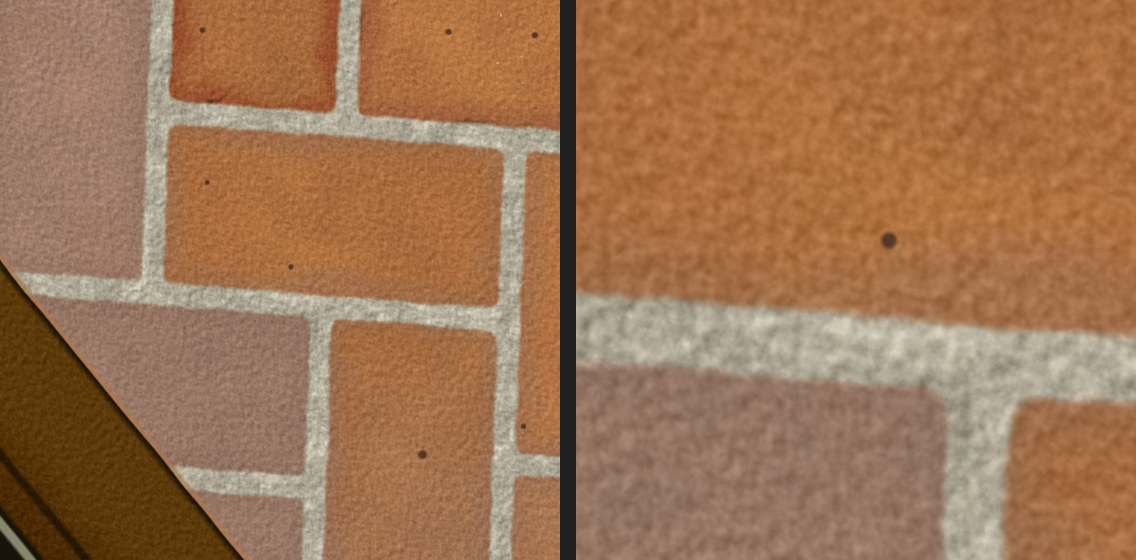
Left, the full canvas; right, a detail of the centre.
Reproduce this texture procedurally as a WebGL 2 fragment shader.

```glsl
#version 300 es
precision highp float;
// Worn terracotta bricks in a two-to-one herringbone with pale rough mortar,
// crossed at the lower left by a dark varnished beam. Each brick is a rounded
// box found from its lattice cell; gradient noise gives grain, stains and wear.
uniform vec2 u_resolution;
out vec4 fragColor;

vec2 hash2(vec2 p) {
  vec3 q = fract(p.xyx * vec3(0.1031, 0.1030, 0.0973));
  q += dot(q, q.yzx + 33.33);
  return fract((q.xx + q.yz) * q.zy);
}

float corner(vec2 cell, vec2 offset) {
  return dot(hash2(cell) * 2.0 - 1.0, offset);
}

float gradientNoise(vec2 p) {
  vec2 i = floor(p), f = fract(p);
  vec2 u = f * f * f * (f * (f * 6.0 - 15.0) + 10.0), e = vec2(1, 0);
  return mix(mix(corner(i, f), corner(i + e, f - e), u.x),
             mix(corner(i + e.yx, f - e.yx), corner(i + 1.0, f - 1.0), u.x), u.y);
}

float fbm(vec2 p) {
  float sum = 0.0, amp = 0.6;
  for (int i = 0; i < 4; i++) {
    sum += amp * gradientNoise(p);
    p = mat2(1.6, 1.2, -1.2, 1.6) * p + 7.3;
    amp *= 0.55;
  }
  return sum;
}

// Sparse round dots, one at most per cell
float specks(vec2 p, float rarity) {
  vec2 cell = floor(p), h = hash2(cell + 11.0);
  float radius = 0.04 + 0.04 * h.y;
  float dotMask = smoothstep(radius, radius * 0.4, length(fract(p) - 0.25 - 0.5 * h));
  return dotMask * step(rarity, hash2(cell + 37.0).x);
}

// Canvas to lattice units, one unit being a brick's short side
vec2 toLattice(vec2 p) {
  vec2 g = inverse(mat2(0.319, 0.0247, -0.0117, 0.3255)) * (p - vec2(0.2826, 0.198));
  g.x -= 0.05 * exp(-6.0 * (g.x - 1.0) * (g.x - 1.0)) * (1.0 - 2.0 * smoothstep(0.0, 1.0, g.y));
  g.y += 0.22 * smoothstep(1.95, 2.05, g.x) * smoothstep(1.0, 1.8, g.y);
  return g + 0.022 * vec2(fbm(p * 16.0), fbm(p * 16.0 + 40.0));
}

vec2 brickCentre(vec2 cell, float part) {
  if (part < 2.0) return cell + vec2(1.0 - part, 0.5);
  return cell + vec2(0.5, 3.0 - part);
}

float roundedBox(vec2 p, vec2 halfSize, float radius) {
  vec2 q = abs(p) - halfSize + radius;
  return length(max(q, 0.0)) + min(max(q.x, q.y), 0.0) - radius;
}

void main() {
  vec2 p = gl_FragCoord.xy / u_resolution.y;
  p.y = 1.0 - p.y;
  float pixel = 1.0 / u_resolution.y;

  // Shared grain and raking-light relief
  float mottle = fbm(p * 9.0), blotch = fbm(p * 3.5 + 5.0);
  float grain = gradientNoise(p * 190.0) + 0.6 * gradientNoise(p * 95.0);
  float relief = fbm(p * 85.0) - fbm(p * 85.0 + vec2(0.35, 0.45));

  // Herringbone: parts 0,1 are a lying brick, parts 2,3 a standing one
  vec2 g = toLattice(p), cell = floor(g);
  float part = mod(cell.x + cell.y, 4.0);
  vec2 centre = brickCentre(cell, part);
  vec2 halfSize = (part < 2.0 ? vec2(1.0, 0.5) : vec2(0.5, 1.0)) - 0.062;
  float d = roundedBox(g - centre, halfSize, 0.055) + 0.012 * fbm(p * 45.0);

  // Brick body: orange to mauve, each with its own tint
  vec2 tint = hash2(centre * 2.0 + 60.0);
  float mauve = smoothstep(-0.8, 1.2, centre.y - 2.0 * centre.x);
  mauve += 0.45 * smoothstep(0.45, 1.1, p.y) + 0.12 * (tint.x - 0.5) + 0.5 * blotch;
  vec3 brick = mix(vec3(0.69, 0.44, 0.25), vec3(0.62, 0.485, 0.415), clamp(mauve, 0.0, 1.0));
  brick *= 0.98 + 0.06 * (tint.y - 0.5) + 0.13 * mottle;
  brick = mix(brick, vec3(0.76, 0.49, 0.23), 0.5 * smoothstep(0.02, 0.4, blotch) * (1.0 - smoothstep(0.2, 0.8, mauve)));

  // Burnt red edges on the upper bricks, dusky edges elsewhere
  float edge = smoothstep(-0.17, 0.0, d + 0.22 * mottle);
  float burnt = smoothstep(0.0, -1.0, centre.y);
  brick = mix(brick, vec3(0.56, 0.26, 0.15), 0.75 * edge * burnt);
  brick = mix(brick, vec3(0.53, 0.41, 0.35), 0.35 * edge * (1.0 - burnt));
  brick = mix(brick, vec3(0.24, 0.16, 0.11), 0.8 * burnt * smoothstep(0.025, 0.0, abs(d + 0.01)) * smoothstep(-0.05, 0.2, blotch + mottle));
  brick += 0.075 * grain + 0.11 * relief;
  brick = mix(brick, vec3(0.24, 0.16, 0.13), 0.8 * specks(p * 7.0, 0.8));
  float flecks = specks(p * 24.0, 0.8) * smoothstep(0.5, 0.8, p.x) * smoothstep(0.25, 0.05, p.y);
  brick = mix(brick, vec3(0.85, 0.75, 0.62), 0.8 * flecks);

  // Mortar: gritty, with paler crumbs along the joints
  vec3 mortar = vec3(0.67, 0.645, 0.575) * (1.0 + 0.16 * mottle + 0.2 * fbm(p * 38.0));
  mortar += 0.09 * smoothstep(0.04, 0.01, abs(d - 0.03)) * smoothstep(-0.1, 0.25, fbm(p * 22.0 + 9.0));
  mortar += 0.08 * grain + 0.2 * relief;
  float soft = max(0.014, 3.0 * pixel);
  vec3 colour = mix(brick, mortar, smoothstep(-soft, soft, d));

  // Beam: depth grows from its edge toward the lower left
  float depth = dot(p - vec2(0.0, 0.466), vec2(-0.775, 0.633)) + 0.002 * gradientNoise(p * 12.0);
  vec3 wood = mix(vec3(0.36, 0.225, 0.04), vec3(0.29, 0.16, 0.01), smoothstep(0.12, 0.27, depth + 0.06 * mottle));
  wood += 0.055 * grain + 0.08 * relief;
  wood *= 1.0 - 0.5 * smoothstep(0.012, 0.003, abs(depth - 0.218));
  wood *= 1.0 - 0.7 * smoothstep(0.016, 0.0, depth);
  wood = mix(wood, vec3(0.09, 0.07, 0.04), smoothstep(0.27, 0.283, depth));
  wood = mix(wood, vec3(0.53, 0.53, 0.42), smoothstep(0.285, 0.291, depth) * smoothstep(0.308, 0.3, depth));
  colour = mix(colour, vec3(0.68, 0.47, 0.29), 0.7 * smoothstep(0.008, 0.001, abs(depth + 0.004)));
  colour = mix(colour, wood, smoothstep(-1.2 * pixel, 1.2 * pixel, depth));

  fragColor = vec4(clamp(colour, 0.0, 1.0), 1.0);
}
```
